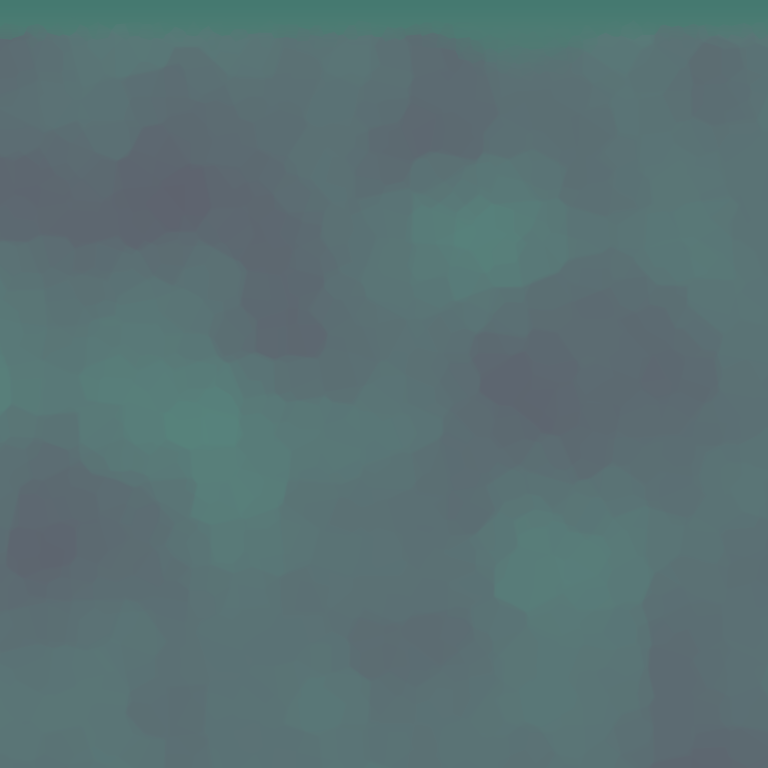
Write a WebGL 1 fragment shader that draws this texture.

```glsl
precision highp float;

// Muted teal and mauve clouds broken into soft polygonal facets, under a green
// strip along the top. Gradient noise is sampled at jittered Voronoi sites;
// overlapping facet layers are averaged, and finer facets fray the strip edge.

uniform vec2 u_resolution;

const vec3 MAUVE = vec3(0.372, 0.370, 0.425);
const vec3 TEAL = vec3(0.335, 0.535, 0.495);
const vec3 STRIP_TOP = vec3(0.270, 0.475, 0.440);
const vec3 STRIP_LOW = vec3(0.300, 0.485, 0.450);

const float CLOUD_SCALE = 3.6;     // cloud lattice cells per canvas height
const float CLOUD_MEAN = 0.48;     // 0 is mauve, 1 is teal
const float CLOUD_CONTRAST = 0.62;
const float FACET_VARIATION = 0.05;
const float BROAD_FACETS = 19.0;   // facets per canvas height
const float SMALL_FACETS = 27.0;
const float BROAD_SHARE = 0.6;
const float FRAY_FACETS = 62.0;
const float EDGE_SHARPNESS = 38.0;
const float JITTER = 0.85;
const float STRIP_EDGE = 0.957;    // height where the strip begins
const float STRIP_WAVE = 0.008;
const float STRIP_FADE = 0.012;
const float STRIP_DROOP = 0.055;   // extra fade where the strip hangs lower

vec2 hash2(vec2 p) {
  vec3 q = fract(p.xyx * vec3(0.1031, 0.1030, 0.0973));
  q += dot(q, q.yzx + 33.33);
  return fract((q.xx + q.yz) * q.zy);
}

float gradientDot(vec2 corner, vec2 offset) {
  float angle = 6.28319 * hash2(corner + 71.0).x;
  return dot(vec2(cos(angle), sin(angle)), offset);
}

float gradientNoise(vec2 p) {
  vec2 i = floor(p);
  vec2 f = p - i;
  vec2 u = f * f * f * (f * (f * 6.0 - 15.0) + 10.0);
  vec2 e = vec2(1.0, 0.0);
  float low = mix(gradientDot(i, f), gradientDot(i + e.xy, f - e.xy), u.x);
  float high = mix(gradientDot(i + e.yx, f - e.yx),
                   gradientDot(i + e.xx, f - e.xx), u.x);
  return mix(low, high, u.y);
}

// Position between mauve and teal
float cloudTone(vec2 p) {
  vec2 q = p * CLOUD_SCALE + vec2(5.3, 2.7);
  float n = gradientNoise(q) + 0.45 * gradientNoise(q * 2.1 + 17.4);
  return CLOUD_MEAN + CLOUD_CONTRAST * n;
}

// Opacity of the green strip
float stripCover(vec2 p) {
  float wave = gradientNoise(vec2(p.x * 14.0, 3.4));
  float droop = smoothstep(0.0, 0.45, gradientNoise(vec2(p.x * 3.2, 8.6)));
  float edge = STRIP_EDGE + STRIP_WAVE * wave;
  float fade = STRIP_FADE + STRIP_DROOP * droop;
  return smoothstep(edge - fade, edge + STRIP_FADE, p.y);
}

// Voronoi facets with smooth borders: x is cloud tone, y is strip cover
vec2 facets(vec2 p, float scale) {
  vec2 q = p * scale;
  vec2 cell = floor(q);
  vec2 total = vec2(0.0);
  float weightSum = 0.0;
  for (int y = -1; y <= 1; y++) {
    for (int x = -1; x <= 1; x++) {
      vec2 id = cell + vec2(float(x), float(y));
      vec2 random = hash2(id + scale);
      vec2 site = id + 0.5 + JITTER * (random - 0.5);
      float weight = exp(-EDGE_SHARPNESS * distance(q, site));
      vec2 center = site / scale;
      float shade = FACET_VARIATION * (fract(random.x * 37.0) - 0.5);
      total += weight * vec2(cloudTone(center) + shade, stripCover(center));
      weightSum += weight;
    }
  }
  return total / weightSum;
}

void main() {
  vec2 p = gl_FragCoord.xy / u_resolution.y;

  // Clouds from two overlapping facet layers
  float broadTone = facets(p, BROAD_FACETS).x;
  float smallTone = facets(p + 0.37 / BROAD_FACETS, SMALL_FACETS).x;
  float tone = mix(smallTone, broadTone, BROAD_SHARE);
  vec3 color = mix(MAUVE, TEAL, clamp(tone, 0.0, 1.1));

  // Frayed strip, slightly darker toward the top
  float cover = mix(stripCover(p), facets(p, FRAY_FACETS).y, 0.7);
  vec3 strip = mix(STRIP_LOW, STRIP_TOP, smoothstep(STRIP_EDGE, 1.0, p.y));
  color = mix(color, strip, cover);

  gl_FragColor = vec4(color, 1.0);
}
```
